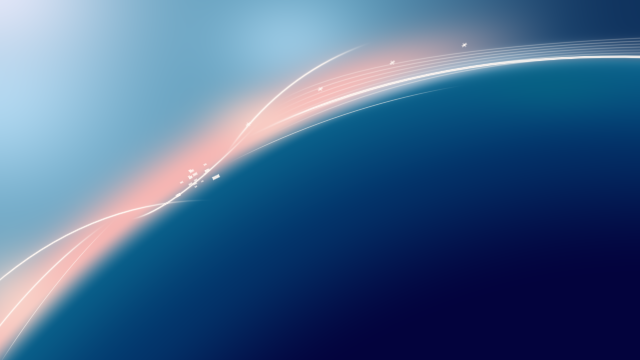
A Shadertoy shader for this background:

```glsl
// A dark blue globe under a pale sky, with a rosy glow along its curved limb.
// A cubic limb curve drives the gradients; light strands are Bezier curves
// and the small bright flecks are hashed, rotated boxes.

const vec3 SKY_BLUE   = vec3(0.38, 0.62, 0.74);
const vec3 SKY_DUSK   = vec3(0.06, 0.20, 0.37);
const vec3 SKY_PALE   = vec3(0.67, 0.84, 0.94);
const vec3 SKY_CORNER = vec3(0.88, 0.90, 0.97);
const vec3 ROSE       = vec3(0.96, 0.71, 0.70);
const vec3 CREAM      = vec3(0.98, 0.86, 0.81);
const vec3 SEA_RIM    = vec3(0.04, 0.40, 0.56);
const vec3 SEA_MID    = vec3(0.01, 0.22, 0.43);
const vec3 SEA_DEEP   = vec3(0.01, 0.01, 0.24);
const vec3 LIGHT      = vec3(1.00, 0.97, 0.95);

const float LIMB_TOP_X = 1.70;
const float LIMB_TOP_Y = 0.84;
const vec2  LIMB_BEND  = vec2(0.236, 0.033);  // square and cubic terms
const float ROSE_WIDTH = 0.085;
const int   CURVE_STEPS = 20;
const int   FAN_STRANDS = 7;
const int   FLECKS = 18;

float hash(float n) { return fract(sin(n * 127.1) * 4375.85); }

// Soft round spot, 1 at its centre
float spot(vec2 p, vec2 centre, vec2 size) {
    vec2 q = (p - centre) / size;
    return exp(-dot(q, q));
}

// Approximate signed distance to the limb, positive in the sky
float limbDistance(vec2 p) {
    float u = LIMB_TOP_X - p.x;
    float height = LIMB_TOP_Y - u * u * (LIMB_BEND.x + LIMB_BEND.y * u);
    float slope = u * (2.0 * LIMB_BEND.x + 3.0 * LIMB_BEND.y * u);
    return (p.y - height) / sqrt(1.0 + slope * slope);
}

vec2 bezier(vec2 a, vec2 b, vec2 c, float t) {
    return mix(mix(a, b, t), mix(b, c, t), t);
}

// Thin glowing curve, faded at its start and optionally at its end
float strand(vec2 p, vec2 a, vec2 b, vec2 c, float width, float endFade) {
    float nearest = 10.0, along = 0.0;
    vec2 from = a;
    for (int i = 1; i <= CURVE_STEPS; i++) {
        vec2 to = bezier(a, b, c, float(i) / float(CURVE_STEPS));
        vec2 seg = to - from;
        float h = clamp(dot(p - from, seg) / dot(seg, seg), 0.0, 1.0);
        float d = length(p - from - seg * h);
        if (d < nearest) {
            nearest = d;
            along = (float(i - 1) + h) / float(CURVE_STEPS);
        }
        from = to;
    }
    float w = max(width, 0.6 / iResolution.y);
    float core = exp(-nearest * nearest / (w * w));
    float halo = 0.16 * exp(-nearest / (5.0 * width));
    float taper = smoothstep(0.0, 0.25, along)
                * (1.0 - endFade * smoothstep(0.65, 1.0, along));
    return (core + halo) * taper;
}

float fleck(vec2 p, vec2 centre, vec2 halfSize, float angle) {
    float c = cos(angle), s = sin(angle);
    vec2 q = abs(mat2(c, -s, s, c) * (p - centre)) - halfSize;
    float d = length(max(q, 0.0)) + min(max(q.x, q.y), 0.0);
    float blur = 1.0 / iResolution.y;
    return 1.0 - smoothstep(-blur, blur, d);
}

vec3 skyColour(vec2 p, float d) {
    vec3 col = mix(SKY_BLUE, SKY_DUSK, smoothstep(0.85, 1.80, p.x + 0.15 * (p.y - 0.9)));
    col = mix(col, SKY_PALE, 0.95 * spot(p, vec2(-0.02, 0.72), vec2(0.34, 0.27)));
    col = mix(col, SKY_CORNER, spot(p, vec2(-0.03, 1.03), vec2(0.36, 0.24)));
    col = mix(col, SKY_PALE, 0.70 * spot(p, vec2(0.80, 0.88), vec2(0.19, 0.14)));
    // Rosy haze hugging the limb, thinning to the right
    float rise = (d - 0.055) / ROSE_WIDTH;
    float haze = exp(-rise * rise) * (1.0 - smoothstep(0.90, 1.60, p.x));
    col = mix(col, ROSE, haze);
    col = mix(col, CREAM, 0.65 * spot(p, vec2(0.04, 0.16), vec2(0.16, 0.14)));
    return mix(col, CREAM, 0.55 * spot(p, vec2(0.73, 0.66), vec2(0.13, 0.08)));
}

vec3 seaColour(vec2 p, float depth) {
    vec3 col = mix(SEA_RIM, SEA_MID, smoothstep(-0.05, 0.28, depth));
    col = mix(col, SEA_DEEP, smoothstep(0.17, 0.66, depth + 0.06 * (p.x - 1.0)));
    return mix(col, vec3(0.02, 0.40, 0.51), 0.5 * spot(p, vec2(1.53, 0.76), vec2(0.20, 0.07)));
}

// Single strands, then a fan that gathers along the right limb
float strands(vec2 p) {
    float g = 0.75 * strand(p, vec2(-0.10, -0.04), vec2(0.09, 0.24), vec2(0.31, 0.39), 0.0024, 1.0);
    g += 0.85 * strand(p, vec2(-0.12, 0.11), vec2(0.20, 0.45), vec2(0.60, 0.444), 0.0024, 1.0);
    g += 0.40 * strand(p, vec2(-0.02, -0.04), vec2(0.15, 0.23), vec2(0.33, 0.40), 0.0016, 1.0);
    g += 0.80 * strand(p, vec2(0.36, 0.39), vec2(0.48, 0.41), vec2(0.73, 0.67), 0.0025, 1.0);
    g += 0.80 * strand(p, vec2(0.62, 0.56), vec2(0.78, 0.80), vec2(1.04, 0.885), 0.0028, 1.0);
    g += 0.40 * strand(p, vec2(0.62, 0.54), vec2(0.95, 0.71), vec2(1.30, 0.765), 0.0016, 1.0);
    g += 0.95 * strand(p, vec2(0.67, 0.61), vec2(1.15, 0.86), vec2(1.80, 0.841), 0.0030, 0.0);
    for (int i = 0; i < FAN_STRANDS; i++) {
        float k = float(i) / float(FAN_STRANDS - 1);
        vec2 start = mix(vec2(0.72, 0.61), vec2(0.76, 0.71), k);
        vec2 bend = mix(vec2(1.18, 0.85), vec2(1.00, 0.86), k);
        vec2 end = vec2(1.80, mix(0.845, 0.895, k));
        g += (0.16 + 0.14 * hash(float(i) + 3.0)) * strand(p, start, bend, end, 0.0020, 0.2);
    }
    return g;
}

// A cluster beside the main strand and a sparse trail up the limb
float flecks(vec2 p) {
    float g = 0.0;
    for (int i = 0; i < FLECKS; i++) {
        float n = float(i), k = hash(n + 1.0);
        vec2 centre = vec2(0.48, 0.455) + k * vec2(0.10, 0.08)
                    + (hash(n + 41.0) - 0.5) * vec2(-0.035, 0.045);
        float size = mix(0.0015, 0.0042, hash(n + 73.0));
        g += 0.85 * fleck(p, centre, size * vec2(1.5, 0.8), 0.5);
    }
    for (int i = 0; i < 4; i++) {
        float k = float(i) / 3.0;
        vec2 centre = vec2(mix(0.69, 1.29, k), 0.655 + 0.33 * k - 0.11 * k * k);
        g += 0.8 * fleck(p, centre, vec2(0.007, 0.0022), 0.6);
        g += 0.5 * fleck(p, centre, vec2(0.006, 0.0014), -0.8);
    }
    return g + fleck(p, vec2(0.60, 0.508), vec2(0.010, 0.004), 0.45);
}

void mainImage(out vec4 fragColor, in vec2 fragCoord) {
    vec2 p = fragCoord / iResolution.y;
    p.x *= 16.0 / 9.0 * iResolution.y / iResolution.x;
    float d = limbDistance(p);
    float softness = mix(0.045, 0.018, smoothstep(0.3, 1.5, p.x));
    vec3 col = mix(seaColour(p, -d), skyColour(p, d), smoothstep(-softness, softness, d));
    // Pale rim light on the right, then the bright details
    float rim = exp(-pow((d - 0.012) / 0.026, 2.0)) * smoothstep(0.75, 1.15, p.x);
    col = mix(col, SKY_PALE, 0.42 * rim * (1.0 - 0.6 * smoothstep(1.3, 1.8, p.x)));
    col = mix(col, LIGHT, clamp(strands(p), 0.0, 0.9));
    col = mix(col, LIGHT, clamp(flecks(p), 0.0, 0.9));
    fragColor = vec4(col, 1.0);
}
```
